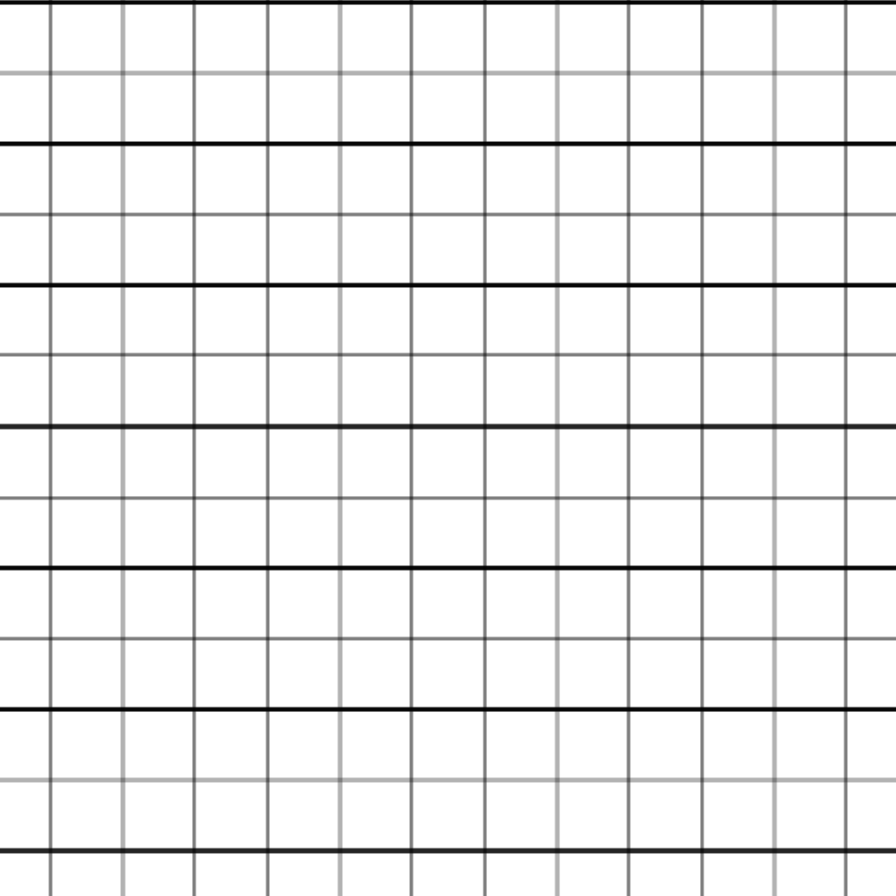
A WebGL 1 fragment shader for this pattern:

```glsl
precision highp float;
// Ruled grid on white: thin grey columns, and rows alternating heavy black with thin grey.
// Each pixel finds its nearest line on both axes; a small cycle of line indices varies
// the weight, tone and placing, and the two translucent coverages multiply at crossings.

uniform vec2 u_resolution;

#define PITCH vec2(0.0808, 0.0789)    // spacing of columns and rows
#define FIRST vec2(0.0564, 0.0027)    // first column from left, first row from top
#define THIN_HALF 0.0019              // half widths of the lines
#define PALE_HALF 0.0026
#define BLACK_HALF 0.0025
#define CHARCOAL_HALF 0.0029
#define THIN_TONE 0.49
#define PALE_TONE 0.70
#define BLACK_TONE 0.025
#define CHARCOAL_TONE 0.14
#define NUDGE 0.0013                  // uneven placing of some lines
#define SOFT 0.0020                   // width of the edge ramp

// 1 when index falls on the given place of a repeating cycle, else 0
float onCycle(float index, float period, float place) {
  return 1.0 - step(0.5, abs(mod(index - place + 0.5, period) - 0.5));
}

// White away from the line, tone on it
float inkLine(float offset, float halfWidth, float tone) {
  float ramp = max(SOFT, 1.0 / min(u_resolution.x, u_resolution.y));
  float coverage = clamp((halfWidth - abs(offset)) / ramp + 0.5, 0.0, 1.0);
  return mix(1.0, tone, coverage);
}

float greyLine(float offset, float pale) {
  return inkLine(offset, mix(THIN_HALF, PALE_HALF, pale), mix(THIN_TONE, PALE_TONE, pale));
}

// Columns: the middle of every three is pale, the last sits slightly left
float columns(float x) {
  float index = floor((x - FIRST.x) / PITCH.x + 0.5);
  float offset = x - FIRST.x - index * PITCH.x + NUDGE * onCycle(index, 3.0, 2.0);
  return greyLine(offset, onCycle(index, 3.0, 1.0));
}

// Rows, counted downwards: even ones heavy, odd ones thin
float rows(float y) {
  float index = floor((y - FIRST.y) / PITCH.y + 0.5);
  float offset = y - FIRST.y - index * PITCH.y;
  float pair = floor(index * 0.5 + 0.25);

  if (onCycle(index, 2.0, 0.0) > 0.5) {
    float worn = onCycle(pair, 3.0, 0.0) * step(0.5, pair);
    return inkLine(offset, mix(BLACK_HALF, CHARCOAL_HALF, worn),
                   mix(BLACK_TONE, CHARCOAL_TONE, worn));
  }
  offset += NUDGE * (onCycle(pair, 5.0, 2.0) - 0.7 * onCycle(pair, 5.0, 3.0));
  return greyLine(offset, onCycle(pair, 5.0, 0.0));
}

void main() {
  vec2 uv = gl_FragCoord.xy / u_resolution;
  float tone = columns(uv.x) * rows(1.0 - uv.y);
  gl_FragColor = vec4(vec3(tone), 1.0);
}
```
